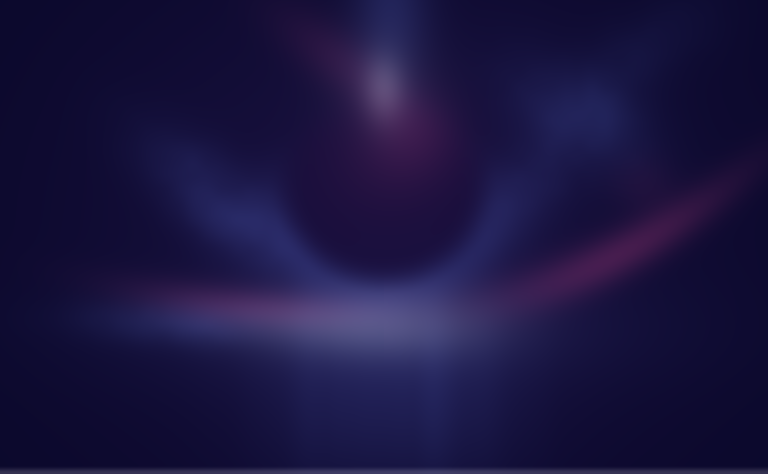
This background is drawn by a Shadertoy shader. Its source:

```glsl
// Dark eclipse in a violet nebula, with curved rose arms and soft blue light.
#define NAVY vec3(0.038, 0.030, 0.165)
#define VIOLET vec3(0.055, 0.034, 0.078)
#define ROSE vec3(0.220, 0.065, 0.100)
#define BLUE vec3(0.075, 0.105, 0.170)
#define SILVER vec3(0.180, 0.195, 0.165)
#define DISK_COLOR vec3(0.095, 0.055, 0.232)
#define DISK_CENTER vec2(0.0, 0.105)
#define DISK_RADIUS 0.185
#define CLOUD_SCALE 8.0

float hash(vec2 p) {
    return fract(sin(dot(p, vec2(127.1, 311.7))) * 43758.5453);
}

float noise(vec2 p) {
    vec2 cell = floor(p), f = fract(p);
    f = f * f * (3.0 - 2.0 * f);
    float low = mix(hash(cell), hash(cell + vec2(1, 0)), f.x);
    float high = mix(hash(cell + vec2(0, 1)), hash(cell + vec2(1, 1)), f.x);
    return mix(low, high, f.y);
}

float fbm(vec2 p) {
    float sum = 0.0, weight = 0.5;
    for (int i = 0; i < 3; i++) {
        sum += weight * noise(p);
        p = p * 2.0 + 7.3;
        weight *= 0.5;
    }
    return sum / 0.875;
}

// Elliptical Gaussian, rotated counterclockwise by angle
float glow(vec2 p, vec2 center, vec2 size, float angle) {
    float c = cos(angle), s = sin(angle);
    vec2 d = p - center;
    vec2 q = vec2(c * d.x + s * d.y, c * d.y - s * d.x) / size;
    return exp(-dot(q, q));
}

// Rose arms, curving upward more steeply on the right
vec3 arms(vec2 p) {
    float bend = p.x > 0.0 ? 0.50 : 0.17;
    float offset = p.y + 0.160 - bend * p.x * p.x;
    float width = p.x > 0.0 ? 0.055 : 0.042;
    float band = exp(-offset * offset / (width * width));
    float left = 0.60 * exp(-pow((p.x + 0.29) / 0.25, 2.0));
    float right = 0.92 * exp(-pow((p.x - 0.49) / 0.25, 2.0));
    return ROSE * band * (left + right);
}

// Blue clouds on both sides and the pale pool beneath the disk
vec3 clouds(vec2 p) {
    float texture0 = 0.55 + 0.9 * fbm(p * CLOUD_SCALE);
    float blue = 0.85 * glow(p, vec2(-0.34, 0.065), vec2(0.19, 0.075), -0.72);
    blue += 0.60 * glow(p, vec2(0.41, 0.265), vec2(0.16, 0.095), -0.55);
    blue += 0.30 * glow(p, vec2(0.56, 0.40), vec2(0.18, 0.08), 0.6);
    blue += 0.45 * glow(p, vec2(0.31, 0.10), vec2(0.16, 0.08), 0.9);
    blue += 0.65 * glow(p, vec2(-0.44, -0.183), vec2(0.20, 0.045), -0.05);
    vec3 light = BLUE * blue * texture0;
    light += SILVER * 0.80 * glow(p, vec2(0.01, -0.185), vec2(0.23, 0.075), 0.0);
    light += SILVER * 0.30 * glow(p, vec2(-0.20, -0.185), vec2(0.26, 0.055), -0.08);
    light += BLUE * 0.35 * glow(p, vec2(0.0, -0.20), vec2(0.55, 0.12), 0.0);
    return light;
}

// Upper flare, its rose fringe and the faint rays below
vec3 beams(vec2 p) {
    vec3 light = SILVER * 0.75 * glow(p, vec2(0.0, 0.315), vec2(0.045, 0.075), 0.0);
    light += SILVER * 0.25 * glow(p, vec2(0.0, 0.33), vec2(0.12, 0.12), 0.0);
    light += BLUE * 0.80 * glow(p, vec2(0.015, 0.49), vec2(0.08, 0.17), 0.0);
    light += ROSE * 0.40 * glow(p, vec2(-0.09, 0.37), vec2(0.17, 0.06), -0.65);
    light += ROSE * 0.38 * glow(p, vec2(0.06, 0.22), vec2(0.10, 0.10), 0.0);
    light += ROSE * 0.22 * glow(p, vec2(0.55, 0.11), vec2(0.07, 0.06), 0.0);
    float rays = 0.70 + 0.45 * noise(vec2(p.x * 18.0, 2.0));
    light += BLUE * 0.75 * rays * glow(p, vec2(0.01, -0.34), vec2(0.24, 0.20), 0.0);
    return light;
}

void mainImage(out vec4 fragColor, in vec2 fragCoord) {
    vec2 p = (fragCoord - 0.5 * iResolution.xy) / iResolution.y;
    vec3 color = NAVY + VIOLET * glow(p, vec2(0.0, 0.02), vec2(0.68, 0.58), 0.0);
    color += arms(p) + clouds(p);

    // Disk shadow and its lower rim
    vec2 toDisk = (p - DISK_CENTER) / vec2(1.06, 1.0);
    float edge = length(toDisk) - DISK_RADIUS;
    float rim = exp(-pow((edge - 0.035) / 0.055, 2.0));
    color += BLUE * 0.60 * rim * (1.0 - smoothstep(-0.05, 0.24, p.y));
    color = mix(DISK_COLOR, color, smoothstep(-0.045, 0.045, edge));
    color += ROSE * 0.20 * glow(p, vec2(0.0, 0.15), vec2(0.14, 0.12), 0.0);
    color += beams(p);

    // Pale lower border
    float height = fragCoord.y / iResolution.y;
    color += vec3(0.16, 0.16, 0.14) * (1.0 - smoothstep(0.002, 0.018, height));
    fragColor = vec4(color, 1.0);
}
```
